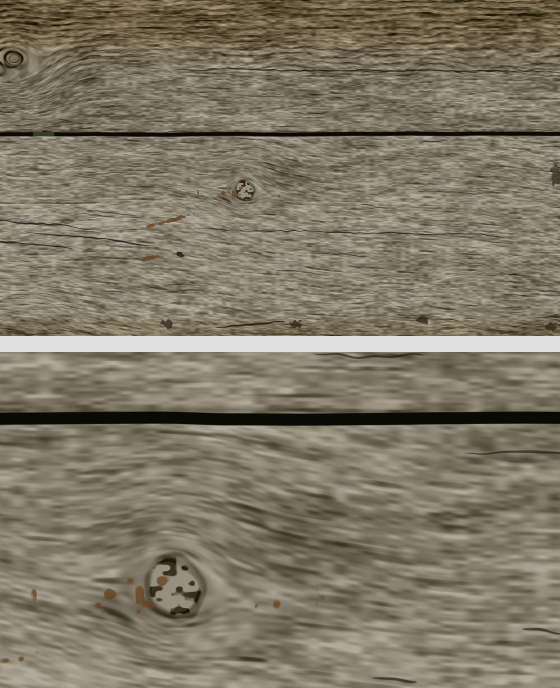
Top: the whole. Bottom: its middle third, enlarged.
Write a Shadertoy shader that draws this texture.

```glsl
const vec3 DARK_WOOD = vec3(0.27, 0.24, 0.17);
const vec3 PALE_WOOD = vec3(0.61, 0.58, 0.52);
const vec3 GAP_BLACK = vec3(0.04, 0.04, 0.02);
const vec3 RUST = vec3(0.40, 0.25, 0.10);
const vec3 MOSS = vec3(0.22, 0.31, 0.21);
const vec2 UPPER_KNOT = vec2(0.039, 0.822);
const vec2 LOWER_KNOT = vec2(0.727, 0.433);

float hash(vec2 p) {
    vec3 q = fract(p.xyx * 0.1031);
    q += dot(q, q.yzx + 33.33);
    return fract((q.x + q.y) * q.z);
}

float noise(vec2 p) {
    vec2 i = floor(p), f = fract(p);
    f = f * f * (3.0 - 2.0 * f);
    return mix(mix(hash(i), hash(i + vec2(1, 0)), f.x),
               mix(hash(i + vec2(0, 1)), hash(i + vec2(1, 1)), f.x), f.y);
}

// Centred noise: zero mean
float cnoise(vec2 p) { return noise(p) - 0.5; }

// Fine fibres, stretched along x
float fibres(vec2 q) {
    return 0.42 * cnoise(q * vec2(12, 70)) + 0.55 * cnoise(q * vec2(30, 150) + 17.0)
         + 0.70 * cnoise(q * vec2(75, 290) + 41.0);
}

// Short open pores
float pores(vec2 q) {
    return smoothstep(0.66, 0.9, noise(q * vec2(15, 135) + 73.0));
}

// Tapered, wandering split from a to b
float crack(vec2 p, vec2 a, vec2 b, float width, float aa) {
    float t = (p.x - a.x) / (b.x - a.x);
    float taper = sqrt(max(4.0 * t * (1.0 - t), 0.0));
    float y = mix(a.y, b.y, t) + 0.012 * cnoise(vec2(p.x * 12.0, a.y * 91.0))
            + 0.004 * cnoise(vec2(p.x * 55.0, a.y * 57.0));
    float w = width * taper * (0.5 + noise(vec2(p.x * 35.0, a.y * 83.0)));
    return (1.0 - smoothstep(w - aa, w + aa, abs(p.y - y))) * smoothstep(0.0, 0.4, taper);
}

// Ragged elliptical mark
float spot(vec2 p, vec2 centre, vec2 radii, float tilt) {
    vec2 d = p - centre;
    d.y -= tilt * d.x;
    return 1.0 - smoothstep(0.75, 1.1, length(d / radii) + 0.9 * cnoise(p * 130.0));
}

// Growth line: slow darkening with a crisp far edge
float growthLine(float phase) {
    float f = fract(phase);
    return smoothstep(0.3, 0.82, f) * (1.0 - smoothstep(0.86, 1.0, f));
}

float upperTone(vec2 p) {
    vec2 d = p - UPPER_KNOT;
    float near = exp(-dot(d * vec2(0.8, 1.1), d) * 85.0);
    float middle = exp(-pow((p.y - 0.80) / 0.045, 2.0));
    float level = mix(p.y, UPPER_KNOT.y + length(d * vec2(0.8, 1.0)), near);
    level += 0.035 * cnoise(p * vec2(2.5, 5)) + 0.03 * middle * cnoise(p * vec2(7, 15));
    vec2 q = vec2(p.x, level);
    float phase = level * 58.0 + 0.7 * cnoise(p * vec2(22, 30));
    float strength = smoothstep(0.73, 0.84, p.y) * (0.35 + 0.65 * noise(p * vec2(6, 25)));
    float tone = mix(0.66, 0.43, smoothstep(0.70, 1.0, p.y)) + 0.9 * fibres(q);
    tone += strength * (0.12 - 0.62 * growthLine(phase));
    tone -= 0.35 * pores(q) - 0.14 * pores(q + vec2(0, 0.004));
    tone += 0.35 * cnoise(p * vec2(4, 14)) + 0.12 * middle;
    float r = length(d * vec2(0.9, 1.0)) + 0.006 * cnoise(p * 45.0);
    float rim = 1.0 - smoothstep(0.002, 0.006, abs(r - 0.023));
    return tone - 0.55 * rim - 0.2 * smoothstep(0.05, 0.02, r);
}

float lowerTone(vec2 p) {
    vec2 d = p - LOWER_KNOT;
    float flow = d.y * (1.0 - 0.0022 / (dot(d, d) + 0.0016));
    flow += 0.07 * p.x + 0.05 * cnoise(p * vec2(2, 3)) + 0.012 * cnoise(p * vec2(8, 11));
    vec2 q = vec2(p.x, flow + 3.0);
    float tone = 0.79 + 0.88 * fibres(q);
    tone -= 0.42 * pores(q) - 0.20 * pores(q + vec2(0, 0.004));
    tone += 0.28 * cnoise(p * vec2(3, 6)) + 0.18 * cnoise(p * vec2(9, 22));
    tone -= 0.22 * smoothstep(0.09, 0.0, p.y) + 0.05 * p.x;
    // Knot with a crazed face and a broken dark rim
    float r = length(d * vec2(1.0, 0.9)) + 0.009 * cnoise(p * 60.0);
    float face = 0.95 - 1.1 * smoothstep(0.5, 0.75, noise(p * vec2(150, 190)));
    tone = mix(tone, face, smoothstep(0.028, 0.023, r));
    float rim = smoothstep(0.006, 0.002, abs(r - 0.027));
    return tone - 0.9 * rim * noise(p * 50.0);
}

// Named splits plus a scatter of hairlines
float allCracks(vec2 p, float aa) {
    float c = crack(p, vec2(-0.08, 0.346), vec2(0.26, 0.324), 0.0020, aa);
    c = max(c, crack(p, vec2(-0.10, 0.287), vec2(0.22, 0.263), 0.0024, aa));
    c = max(c, crack(p, vec2(0.07, 0.312), vec2(0.45, 0.270), 0.0019, aa));
    c = max(c, crack(p, vec2(0.58, 0.322), vec2(1.55, 0.297), 0.0014, aa));
    c = max(c, crack(p, vec2(0.64, 0.022), vec2(0.85, 0.038), 0.0024, aa));
    c = max(c, crack(p, vec2(0.50, 0.795), vec2(1.75, 0.785), 0.0021, aa));
    for (float i = 0.0; i < 34.0; i++) {
        vec2 a = vec2(hash(vec2(i, 3)) * 1.8 - 0.15, hash(vec2(i, 8)));
        float reach = mix(0.04, 0.24, pow(hash(vec2(i, 5)), 2.0));
        c = max(c, 0.75 * crack(p, a, a + vec2(reach, -0.05 * reach), 0.0013, aa));
    }
    return c;
}

void mainImage(out vec4 fragColor, in vec2 fragCoord) {
    vec2 p = fragCoord / iResolution.y;
    float aa = 0.8 / iResolution.y;
    float gap = p.y - 0.599 - 0.0015 * p.x - 0.003 * cnoise(vec2(p.x * 14.0, 2));
    float upper = step(0.0, gap);

    // Planks
    float tone = upper > 0.5 ? upperTone(p) : lowerTone(p);
    float edge = smoothstep(-0.018, -0.008, gap) * (1.0 - upper);
    tone += 0.28 * edge * noise(p * vec2(30, 90));
    tone -= 0.3 * upper * smoothstep(0.016, 0.005, gap);
    vec3 col = mix(DARK_WOOD, PALE_WOOD, clamp(tone, -0.45, 1.25));
    float warmth = max(smoothstep(0.74, 0.95, p.y), 0.6 * smoothstep(0.1, 0.0, p.y));
    col *= mix(vec3(1), vec3(1.04, 0.98, 0.86), warmth);

    // Rust and dark blemishes
    float rust = max(spot(p, vec2(0.503, 0.343), vec2(0.066, 0.006), 0.28),
                     spot(p, vec2(0.452, 0.233), vec2(0.032, 0.006), 0.10));
    float specks = smoothstep(0.68, 0.8, noise(p * vec2(95, 75)));
    rust = max(rust, specks * spot(p, vec2(0.70, 0.427), vec2(0.14, 0.016), 0.0));
    col = mix(col, RUST, 0.75 * rust);
    float blemish = spot(p, vec2(0.535, 0.244), vec2(0.010, 0.007), -0.3);
    blemish = max(blemish, 0.7 * spot(p, vec2(1.656, 0.48), vec2(0.016, 0.03), 0.0));
    for (float i = 0.0; i < 4.0; i++) {
        vec2 c = vec2(0.50 + 0.38 * i, 0.02 + 0.035 * hash(vec2(i, 21)));
        blemish = max(blemish, 0.8 * spot(p, c, vec2(0.019, 0.012), 0.0));
    }
    col = mix(col, vec3(0.15, 0.11, 0.07), 0.85 * blemish);

    // Splits and the gap between planks
    col = mix(col, vec3(0.10, 0.085, 0.055), 0.85 * allCracks(p, aa));
    float moss = smoothstep(0.095, 0.102, p.x) * smoothstep(0.165, 0.158, p.x);
    vec3 hollow = mix(GAP_BLACK, MOSS, 0.8 * moss);
    col = mix(col, hollow, 1.0 - smoothstep(0.006 - aa, 0.006 + aa, abs(gap)));
    fragColor = vec4(col, 1);
}
```
